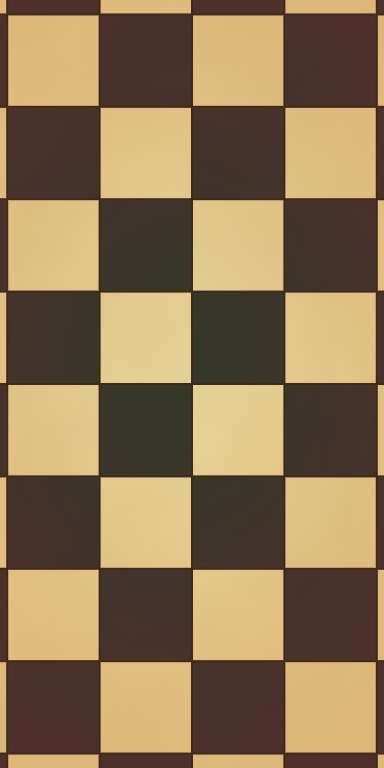
Reproduce this pattern procedurally as a Shadertoy shader.

```glsl
// Checkerboard of cream and dark squares with thin brown seams and a soft central glow.

const float CELL = 0.2406;        // square side, in canvas widths
const float SEAM_HALF = 0.011;    // half seam width, in squares

const vec3 CREAM_CORE = vec3(0.890, 0.810, 0.575);
const vec3 CREAM_RIM  = vec3(0.865, 0.710, 0.465);
const vec3 DARK_CORE  = vec3(0.212, 0.215, 0.170);
const vec3 DARK_RIM   = vec3(0.315, 0.185, 0.172);
const vec3 SEAM       = vec3(0.250, 0.165, 0.090);

float hash(vec2 cell) {
    return fract(sin(dot(cell, vec2(127.1, 311.7))) * 437.58);
}

// Signed distance to the nearest grid edge on each axis; the sign alternates per square
vec2 signedEdge(vec2 p) {
    return abs(mod(p - 0.5, 2.0) - 1.0) - 0.5;
}

// Antialiased checker: 1 on dark squares, 0 on cream ones
float checker(vec2 edge, float pixel) {
    vec2 side = clamp(2.0 * edge / pixel, -1.0, 1.0);
    return 0.5 + 0.5 * side.x * side.y;
}

// Coverage of the seams between squares
float seamMask(vec2 edge, float halfWidth, float pixel) {
    float d = min(abs(edge.x), abs(edge.y));
    return clamp((halfWidth - d) / pixel + 0.5, 0.0, 1.0);
}

// Falloff from the glow centre: 0 at the core, 1 at the rim
float rimAmount(vec2 q, vec2 centre, vec2 stretch) {
    vec2 d = (q - centre) * stretch;
    return 1.0 - exp(-2.5 * dot(d, d));
}

// Faint cloudy mottling from layered, warped sines
float mottle(vec2 p) {
    float sum = 0.0;
    float amp = 0.5;
    for (int i = 0; i < 4; i++) {
        sum += amp * sin(p.x + 1.3 * sin(p.y)) * sin(p.y + 1.1 * sin(p.x));
        p = mat2(1.5, 1.1, -1.1, 1.5) * p + 1.7;
        amp *= 0.55;
    }
    return sum;
}

void mainImage(out vec4 fragColor, in vec2 fragCoord) {
    // Centred coordinates in canvas widths, then in squares
    vec2 q = (fragCoord - 0.5 * iResolution.xy) / iResolution.x;
    vec2 p = q / CELL;
    float pixel = 1.0 / (iResolution.x * CELL);
    vec2 edge = signedEdge(p);

    // Squares, warming toward the rim
    float rim = rimAmount(q, vec2(-0.03, 0.03), vec2(1.15, 0.85));
    vec3 cream = mix(CREAM_CORE, CREAM_RIM, rim);
    vec3 dark = mix(DARK_CORE, DARK_RIM, rim);
    vec3 color = mix(cream, dark, checker(edge, pixel));

    // Slight variation within and between squares
    color *= 1.0 + 0.012 * mottle(p * 2.5) + 0.016 * (hash(floor(p)) - 0.5);

    // Seams
    color = mix(color, SEAM, seamMask(edge, SEAM_HALF, pixel));
    fragColor = vec4(color, 1.0);
}
```
